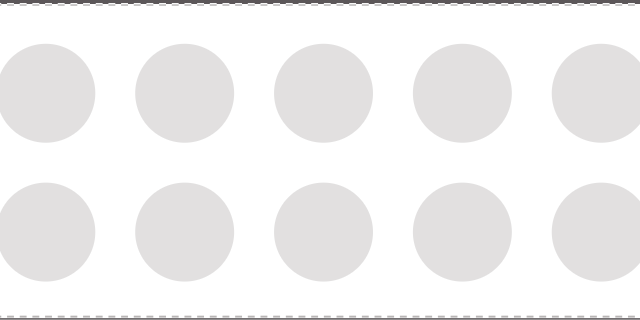
Give the GLSL for this pattern, as a Shadertoy shader.

```glsl
// Two rows of pale grey discs on white, framed by dark bands at the top and
// bottom with fine dashed stitching along their inner edges. Discs come from
// a repeated distance function; lengths are fractions of the canvas height.

const vec3 PAPER = vec3(1.0);
const vec3 DISC_GREY = vec3(0.885, 0.88, 0.88);
const vec3 BAND_GREY = vec3(0.36, 0.34, 0.35);
const vec3 STITCH_GREY = vec3(0.72, 0.71, 0.71);

const float PITCH = 0.4339;
const float RADIUS = 0.1546;
const vec2 FIRST_DISC = vec2(0.1432, 0.2747);
const float LAST_ROW = 1.0;

const float TOP_BAND = 0.0125;
const float BOTTOM_LOW = 0.0010;
const float BOTTOM_HIGH = 0.0058;
const float DASH_PITCH = 0.0396;
const float DASH_LENGTH = 0.0215;
const float DASH_START = 0.0130;

// Antialiased coverage of the interval from low to high.
float span(float x, float low, float high, float pixel) {
    float left = max(low, x - 0.5 * pixel);
    float right = min(high, x + 0.5 * pixel);
    return clamp((right - left) / pixel, 0.0, 1.0);
}

// Signed distance to the nearest disc; columns repeat, rows are limited.
float discDistance(vec2 p) {
    vec2 cell = floor((p - FIRST_DISC) / PITCH + 0.5);
    cell.y = clamp(cell.y, 0.0, LAST_ROW);
    return length(p - FIRST_DISC - cell * PITCH) - RADIUS;
}

// Horizontal dash coverage, measured from the middle of each dash.
float dashes(float x, float pixel) {
    float phase = fract((x - DASH_START) / DASH_PITCH) - 0.5;
    float edge = abs(phase) * DASH_PITCH - 0.5 * DASH_LENGTH;
    return clamp(0.5 - edge / pixel, 0.0, 1.0);
}

void mainImage(out vec4 fragColor, in vec2 fragCoord) {
    float pixel = 1.0 / iResolution.y;
    vec2 p = fragCoord * pixel;
    float depth = 1.0 - p.y;

    // Disc field
    float disc = clamp(0.5 - discDistance(p) / pixel, 0.0, 1.0);
    vec3 color = mix(PAPER, DISC_GREY, disc);

    // Solid bands
    float topBand = span(depth, -pixel, TOP_BAND, pixel);
    float bottomBand = span(p.y, BOTTOM_LOW, BOTTOM_HIGH, pixel);
    color = mix(color, BAND_GREY, max(topBand, bottomBand));

    // White stitches cut into the top band, grey ones beside both bands
    float dash = dashes(p.x, pixel);
    float cut = span(depth, 0.0095, TOP_BAND, pixel) * dash;
    float topStitch = span(depth, 0.0135, 0.0180, pixel) * dash;
    float bottomStitch = span(p.y, 0.0075, 0.0135, pixel) * dash;
    color = mix(color, PAPER, cut);
    color = mix(color, STITCH_GREY, max(topStitch, bottomStitch));

    fragColor = vec4(color, 1.0);
}
```
